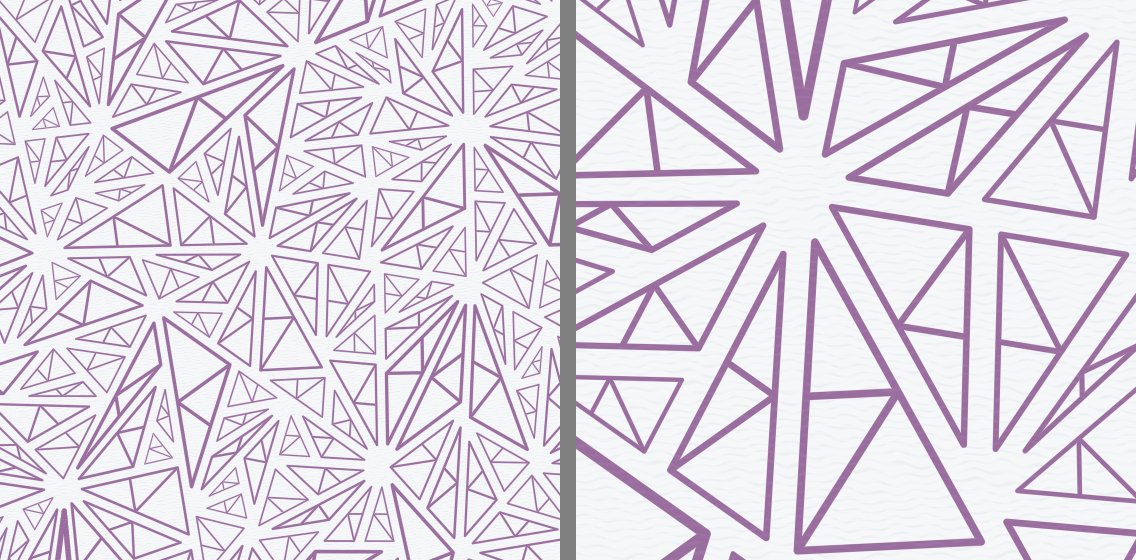
Left, the full canvas; right, a detail of the centre.
Give the GLSL for this pattern, as a Shadertoy shader.

```glsl
// Purple outlined triangle shards, packed with gaps on finely ribbed white paper.

const vec3 INK = vec3(0.60, 0.43, 0.62);
const vec3 PAPER = vec3(0.966, 0.970, 0.976);
const float MESH = 2.9; // root cells per canvas height

float hash(vec2 v) {
    vec3 q = fract(v.xyx * vec3(0.1031, 0.1030, 0.0973) + 0.317);
    q += dot(q, q.yzx + 33.33);
    return fract((q.x + q.y) * q.z);
}

float cross2(vec2 a, vec2 b) { return a.x * b.y - a.y * b.x; }

float segment(vec2 p, vec2 a, vec2 b) {
    vec2 ab = b - a;
    return length(p - a - ab * clamp(dot(p - a, ab) / dot(ab, ab), 0.0, 1.0));
}

void swap(inout vec2 a, inout vec2 b) { vec2 t = a; a = b; b = t; }

// Orders the corners so that ac is the longest side and ab the shortest
void sortSides(inout vec2 a, inout vec2 b, inout vec2 c) {
    if (distance(a, b) > distance(a, c)) swap(b, c);
    if (distance(b, c) > distance(a, c)) swap(a, b);
    if (distance(a, b) > distance(b, c)) swap(a, c);
}

bool inside(vec2 p, vec2 a, vec2 b, vec2 c) {
    vec3 s = vec3(cross2(b - a, p - a), cross2(c - b, p - b), cross2(a - c, p - c));
    return all(greaterThanEqual(s * cross2(b - a, c - a), vec3(0.0)));
}

// Jittered corner k of a mesh cell, counted counterclockwise
vec2 corner(vec2 cell, int k) {
    k = k % 4;
    vec2 v = cell + vec2(k == 1 || k == 2, k >= 2);
    return (v + 0.5 * vec2(hash(v + 41.0), hash(v + 83.0)) - 0.25) / MESH;
}

// Finds the root triangle that holds p
float findRoot(vec2 p, out vec2 a, out vec2 b, out vec2 c) {
    float seed = 0.0;
    a = vec2(0.0); b = vec2(0.1, 0.0); c = vec2(0.0, 0.2);
    for (int i = 0; i < 18; i++) {
        int n = i / 2, k = i % 2;
        vec2 cell = floor(p * MESH) + vec2(n % 3 - 1, n / 3 - 1);
        int start = hash(cell + 17.0) < 0.5 ? 0 : 1;
        vec2 u = corner(cell, start);
        vec2 v = corner(cell, start + 1 + k);
        vec2 w = corner(cell, start + 2 + k);
        if (inside(p, u, v, w)) {
            a = u; b = v; c = w;
            seed = hash(cell + 0.37 * float(k) + 5.0);
        }
    }
    return seed;
}

// Pulls a corner toward the incenter, with a limit for sharp tips
vec2 inset(vec2 v, vec2 center, float radius) {
    return mix(v, center, min(0.0095 / radius, 0.042 / distance(v, center)));
}

// Signed distance to the strokes of the shard around p
float shards(vec2 p) {
    vec2 a, b, c;
    float seed = findRoot(p, a, b, c);

    // Split into ever smaller triangles, with a random stop
    for (int i = 0; i < 8; i++) {
        sortSides(a, b, c);
        float area = 0.5 * abs(cross2(b - a, c - a));
        float aspect = 2.0 * area / dot(c - a, c - a);
        float limit = mix(0.005, 0.034, seed * seed);
        if (area < limit && (aspect < 0.5 || area < 0.008)) break;
        if (aspect > 0.42) swap(a, b); // fat ones split into a fan
        float t = mix(0.38, 0.62, hash(vec2(seed * 57.0, 3.0)));
        vec2 cut = mix(a, c, t);
        bool nearA = cross2(cut - b, p - b) * cross2(cut - b, a - b) > 0.0;
        if (nearA) c = cut; else a = cut;
        seed = hash(vec2(seed * 91.7, nearA ? 11.0 : 29.0));
    }
    sortSides(a, b, c);

    // Leave a gap around the shard
    vec3 sides = vec3(distance(b, c), distance(a, c), distance(a, b));
    float perimeter = sides.x + sides.y + sides.z;
    float radius = abs(cross2(b - a, c - a)) / perimeter;
    if (radius < 0.0115) return 1.0;
    vec2 center = (a * sides.x + b * sides.y + c * sides.z) / perimeter;
    a = inset(a, center, radius);
    b = inset(b, center, radius);
    c = inset(c, center, radius);

    // Outline, median and midline
    vec2 middle = 0.5 * (a + c);
    float d = min(segment(p, a, b), min(segment(p, b, c), segment(p, c, a)));
    d = min(d, min(segment(p, b, middle), segment(p, middle, 0.5 * (b + c))));
    return d - (0.0006 + 0.0083 * distance(a, c));
}

// Broken, wavy horizontal ribs of the paper
float ribs(vec2 p) {
    float bend = 0.3 * sin(p.x * 90.0 + 7.0 * sin(p.y * 23.0)) + 0.2 * sin(p.x * 310.0 + p.y * 140.0);
    float dash = 0.5 + 0.5 * sin(p.x * 170.0 + 40.0 * sin(p.y * 61.0));
    return smoothstep(0.0, 1.0, sin(6.2832 * (p.y * 185.0 + bend))) * mix(0.3, 1.0, dash);
}

void mainImage(out vec4 fragColor, in vec2 fragCoord) {
    vec2 p = fragCoord / iResolution.y;
    float px = 1.0 / iResolution.y;
    float rib = ribs(p);

    // Tilt the mesh so that its gaps avoid the canvas axes
    float d = shards(mat2(0.88, 0.475, -0.475, 0.88) * p + 3.0);
    float ink = 1.0 - smoothstep(-0.7 * px, 0.7 * px, d);

    vec3 paper = PAPER - rib * vec3(0.036, 0.028, 0.022);
    fragColor = vec4(mix(paper, INK + 0.025 * rib, ink), 1.0);
}
```
